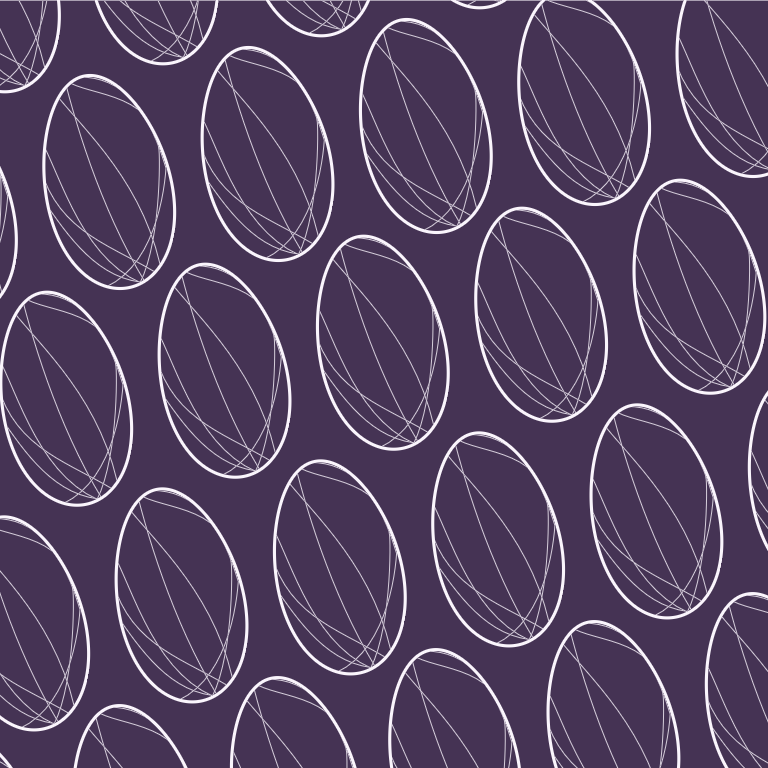
This pattern is drawn by a Shadertoy shader. Its source:

```glsl
const float CANVAS = 768.0;                 // design units per canvas height
const vec2 ORIGIN = vec2(108.0, 588.0);     // centre of one oval
const vec2 STEP_ACROSS = vec2(158.3, 28.0);
const vec2 STEP_DOWN = vec2(-43.0, -220.7);
const float ROW_SWAY = 2.0;
const float OUTLINE_HALF = 1.55;
const float STRAND_HALF = 0.5;
const vec3 PLUM = vec3(0.27, 0.20, 0.33);
const vec3 CHALK = vec3(0.98, 0.96, 0.99);

float cross2(vec2 a, vec2 b) {
    return a.x * b.y - a.y * b.x;
}

float coverage(float dist, float halfWidth, float pixel) {
    return clamp((halfWidth - dist) / pixel + 0.5, 0.0, 1.0);
}

// Leaning egg, a little wider at its foot; zero on the rim
float eggField(vec2 p) {
    float h = p.y / 106.5;
    float spine = -15.0 * h - 3.0 * h * h;
    float halfWidth = 63.5 * (1.0 - 0.1 * h);
    return length(vec2((p.x - spine) / halfWidth, h)) - 1.0;
}

float eggDistance(vec2 p) {
    const vec2 e = vec2(0.5, 0.0);
    float f = eggField(p);
    vec2 slope = vec2(eggField(p + e.xy) - eggField(p - e.xy),
                      eggField(p + e.yx) - eggField(p - e.yx));
    return f / max(length(slope), 0.001);
}

float segmentDistance(vec2 p, vec2 a, vec2 b) {
    vec2 ab = b - a;
    float t = clamp(dot(p - a, ab) / dot(ab, ab), 0.0, 1.0);
    return length(p - a - ab * t);
}

// Cubic passing through four points at equal parameter steps
vec2 cubicThrough(vec2 a, vec2 b, vec2 c, vec2 d, float t) {
    float u = 3.0 * t;
    return -a * (u - 1.0) * (u - 2.0) * (u - 3.0) / 6.0
         + b * u * (u - 2.0) * (u - 3.0) / 2.0
         - c * u * (u - 1.0) * (u - 3.0) / 2.0
         + d * u * (u - 1.0) * (u - 2.0) / 6.0;
}

float strand(vec2 p, vec2 a, vec2 b, vec2 c, vec2 d, float pixel) {
    const int PIECES = 14;
    float dist = CANVAS;
    vec2 from = a;
    for (int i = 1; i <= PIECES; i++) {
        vec2 to = cubicThrough(a, b, c, d, float(i) / float(PIECES));
        dist = min(dist, segmentDistance(p, from, to));
        from = to;
    }
    return coverage(dist, STRAND_HALF, pixel);
}

// Threads strung inside the egg
float strands(vec2 p, float px) {
    // Long diagonals
    float ink = strand(p, vec2(-42, 97), vec2(-24, 36), vec2(2, -32), vec2(37, -100), px);
    ink = max(ink, strand(p, vec2(-50, 85), vec2(-14, 43), vec2(24, -11), vec2(52, -82), px));
    // Sweeps from the left rim to the foot
    ink = max(ink, strand(p, vec2(-64, 36), vec2(-43, -11), vec2(-13, -63), vec2(33, -101), px));
    ink = max(ink, strand(p, vec2(-64, 3), vec2(-36, -39), vec2(3, -66), vec2(47, -90), px));
    ink = max(ink, strand(p, vec2(-60, -25), vec2(-36, -57), vec2(-6, -85), vec2(32, -100), px));
    // Crown arcs
    ink = max(ink, strand(p, vec2(-38, 99), vec2(-4, 88), vec2(32, 71), vec2(51, 32), px));
    ink = max(ink, strand(p, vec2(-28, 105), vec2(5, 97), vec2(34, 69), vec2(58, 14), px));
    // Falls along the right side
    ink = max(ink, strand(p, vec2(51, 32), vec2(51, 0), vec2(46, -52), vec2(32, -101), px));
    ink = max(ink, strand(p, vec2(58, 14), vec2(52, -25), vec2(34, -71), vec2(-2, -105), px));
    return ink;
}

// Offset from the centre of the nearest egg on the slanted lattice
vec2 nearestEgg(vec2 p) {
    vec2 rel = p - ORIGIN;
    float area = cross2(STEP_ACROSS, STEP_DOWN);
    float baseRow = round(cross2(STEP_ACROSS, rel) / area);
    vec2 best = vec2(CANVAS);
    for (int k = -1; k <= 1; k++) {
        float row = baseRow + float(k);
        float sway = ROW_SWAY * (2.0 * mod(row, 2.0) - 1.0);
        vec2 q = rel - row * STEP_DOWN - vec2(0.0, sway);
        q -= STEP_ACROSS * round(cross2(q, STEP_DOWN) / area);
        if (eggField(q) < eggField(best)) best = q;
    }
    return best;
}

void mainImage(out vec4 fragColor, in vec2 fragCoord) {
    float pixel = CANVAS / iResolution.y;
    vec2 p = fragCoord * pixel;
    vec2 q = nearestEgg(p);
    float rim = eggDistance(q);

    float ink = coverage(abs(rim), OUTLINE_HALF, pixel);
    if (rim < 0.0) ink = max(ink, 0.8 * strands(q, pixel));

    // Pale hairline along the top edge
    ink = max(ink, 0.7 * coverage(CANVAS - p.y, 0.8, pixel));
    fragColor = vec4(mix(PLUM, CHALK, ink), 1.0);
}
```
